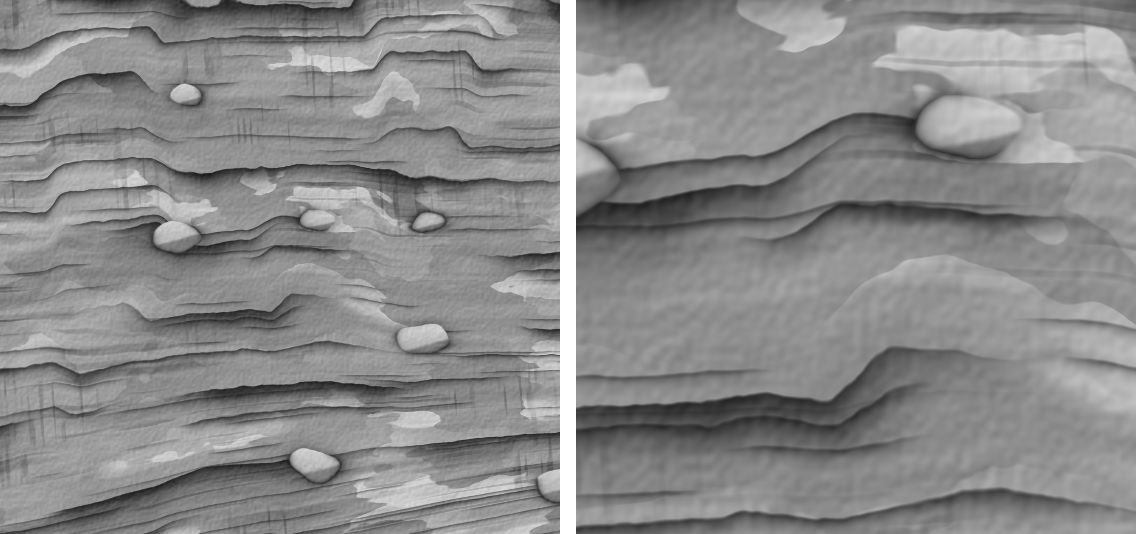
Left: the whole. Right: its middle third, enlarged.
This texture is drawn by a WebGL 2 fragment shader. Its source:

```glsl
#version 300 es
precision highp float;
uniform vec2 u_resolution;
out vec4 outColor;

const float EDGE = 0.0016;          // edge softness in canvas heights
const float LIGHT_TONE = 0.81;
const float DULL_TONE = 0.56;
const float FACE_TONE = 0.56;
const float CRACK_TONE = 0.13;
const float TILT = 0.2;             // slope of the lowest beds
const float LEDGES = 7.0;           // ledges per canvas height
const float SEAMS = 17.0;
const float SPLITS = 41.0;
const float STONE_CELL = 0.23;
const float STONE_CHANCE = 0.3;
const float GRAIN = 0.055;

float hash(vec2 p) {
  vec3 q = fract(p.xyx * 0.1031);
  q += dot(q, q.yzx + 33.33);
  return fract((q.x + q.y) * q.z);
}

float noise(vec2 p) {
  vec2 i = floor(p), f = fract(p);
  f = f * f * (3.0 - 2.0 * f);
  float bottom = mix(hash(i), hash(i + vec2(1.0, 0.0)), f.x);
  float top = mix(hash(i + vec2(0.0, 1.0)), hash(i + vec2(1.0, 1.0)), f.x);
  return mix(bottom, top, f.y);
}

float fbm(vec2 p) {
  float sum = 0.0, amp = 0.5;
  for (int i = 0; i < 5; i++) {
    sum += amp * noise(p);
    p = p * 2.03 + 19.7;
    amp *= 0.5;
  }
  return sum;
}

// Overhanging beds: x = crack, y = soft shadow below, z = flat face above
vec3 ledge(vec2 p, float h, float count, float seed, float cover) {
  float v = h * count + seed;
  float k = floor(v + 0.5);
  float d = (v - k) / count;
  float strength = smoothstep(cover, cover + 0.25,
                              noise(vec2(p.x * sqrt(count) + k * 17.3, k * 7.0)));
  float below = 1.0 - smoothstep(-EDGE, EDGE, d);
  float fade = 1.0 - smoothstep(0.3, 0.5, abs(v - k));
  float thickness = 0.0008 + strength * (0.03 + 0.11 * noise(vec2(p.x * 11.0, k))) / count;
  float crack = below * exp(min(d, 0.0) / thickness);
  float shadow = below * fade * exp(min(d, 0.0) * count / 0.17);
  float top = (0.08 + 0.36 * fbm(p * vec2(7.0, 9.0) + k)) / count;
  float face = (1.0 - below) * (1.0 - smoothstep(top, top + 0.005, d));
  return strength * vec3(crack, shadow, face);
}

// Loose stones: rounded polygons scattered on a sparse grid
float stones(vec2 p, float tone) {
  vec2 cell = floor(p / STONE_CELL);
  if (hash(cell + 71.0) > STONE_CHANCE) return tone;
  vec2 jitter = vec2(hash(cell + 3.0), hash(cell + 9.0));
  vec2 q = p - (cell + 0.4 + 0.2 * jitter) * STONE_CELL;
  q += 0.008 * (vec2(fbm(p * 22.0), fbm(p * 22.0 + 40.0)) - 0.5);
  float radius = STONE_CELL * mix(0.11, 0.17, hash(cell + 15.0));
  float sum = 0.0;
  for (int i = 0; i < 7; i++) {
    float id = float(i);
    float angle = 0.8976 * (id + 0.6 * hash(cell + id * 5.0));
    float reach = radius * (0.8 + 0.45 * hash(cell + id * 11.0));
    sum += exp(170.0 * (dot(q * vec2(0.85, 1.2), vec2(cos(angle), sin(angle))) - reach));
  }
  float d = log(sum) / 170.0;
  float body = 1.0 - smoothstep(-EDGE, EDGE, d);
  float underside = smoothstep(0.25, 0.45, -q.y / radius + 0.25 * q.x / radius);
  float stoneTone = mix(0.74 + 0.1 * q.y / radius, 0.5, underside);
  float rim = exp(-abs(d) / 0.0035)
            * smoothstep(0.2, 0.65, noise(p * 24.0) - 0.35 * q.y / radius);
  float halo = exp(-max(d, 0.0) / 0.012);
  tone = mix(tone * (1.0 - 0.25 * halo), stoneTone, body);
  return mix(tone, CRACK_TONE, 0.8 * rim);
}

void main() {
  vec2 p = gl_FragCoord.xy / u_resolution.y;

  // Bedding height: tilted near the bottom, warped and jogged elsewhere
  float low = 1.0 - smoothstep(0.05, 0.42, p.y);
  float bed = p.y - mix(0.01, TILT, low) * (p.x - 0.5);
  float calm = 1.0 - 0.65 * low;
  float warp = 0.085 * (noise(p * vec2(2.3, 3.0) + 5.0) - 0.5);
  warp += 0.04 * smoothstep(0.4, 0.6, noise(p * vec2(5.0, 3.5) + 31.0));
  warp += 0.03 * (fbm(p * vec2(13.0, 8.0)) - 0.5);
  float h = bed + calm * warp;
  float streakBed = bed + 0.35 * calm * warp;

  // Pale and dull beds, overlaid by flat facets with lobed edges
  float tone = mix(DULL_TONE, LIGHT_TONE,
                   smoothstep(0.33, 0.6, fbm(vec2(p.x * 2.2, h * 10.0) + 8.0)));
  for (int i = 0; i < 3; i++) {
    float id = float(i);
    float shape = fbm(vec2(p.x * 3.4, h * 8.0) + id * 23.7 + 2.0);
    float facet = smoothstep(0.56, 0.572, shape);
    tone = mix(tone, 0.52 + 0.065 * id, 0.75 * facet);
  }

  // Drawn-out streaks and short upright scratches
  float broad = noise(vec2(p.x * 4.0, streakBed * 55.0));
  float fine = noise(vec2(p.x * 7.0 + 3.0, streakBed * 150.0));
  float streakArea = smoothstep(0.35, 0.65, noise(p * vec2(3.0, 7.0) + 50.0) + 0.25 * low);
  tone += 0.07 * (broad - 0.5) + 0.05 * (fine - 0.5);
  tone -= streakArea * (0.13 * smoothstep(0.62, 0.9, broad) + 0.14 * smoothstep(0.68, 0.95, fine));
  float scratch = smoothstep(0.6, 0.9, noise(vec2(p.x * 170.0 + p.y * 12.0, p.y * 16.0)));
  tone -= 0.1 * scratch * smoothstep(0.62, 0.8, noise(p * 8.0 + 17.0));

  // Ledges, seams and hairline splits
  vec3 big = ledge(p, h, LEDGES, 3.0, 0.36 + 0.1 * low);
  vec3 mid = ledge(p, 0.8 * h + 0.2 * bed, SEAMS, 40.0, 0.5);
  vec3 thin = ledge(p, streakBed, SPLITS, 90.0, 0.6 - 0.1 * low);
  tone = mix(tone, FACE_TONE + 0.04 * broad, 0.75 * big.z);
  tone *= (1.0 - 0.48 * big.y) * (1.0 - 0.33 * mid.y) * (1.0 - 0.22 * thin.y);
  tone = mix(tone, CRACK_TONE, 0.92 * big.x);
  tone = mix(tone, CRACK_TONE, 0.75 * mid.x);
  tone = mix(tone, CRACK_TONE, 0.6 * thin.x);
  tone = stones(p, tone);

  // Raking light over the rough surface
  tone += GRAIN * (noise(p * 190.0) - noise(p * 190.0 + vec2(-0.5, 0.6)));
  tone += 0.09 * (fbm(p * 32.0) - fbm(p * 32.0 + vec2(-0.15, 0.2)));
  outColor = vec4(vec3(clamp(tone, 0.08, 0.88)), 1.0);
}
```
